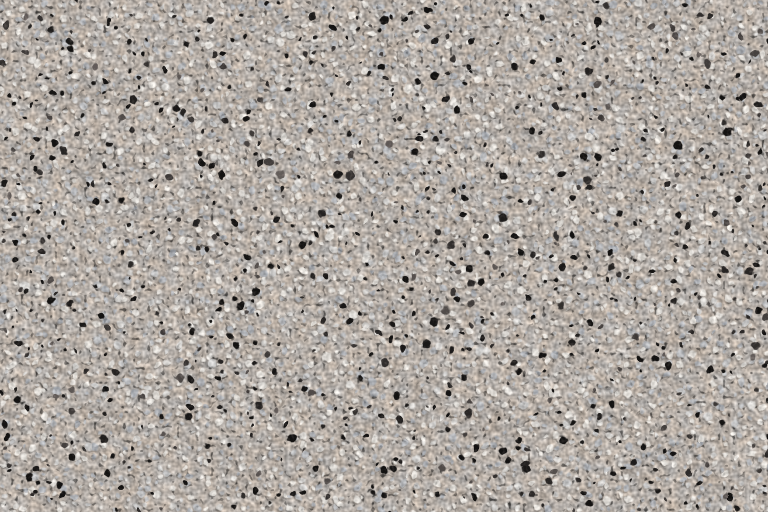
Give the GLSL for this texture, as a Shadertoy shader.

```glsl
// Rough granite-like stone: warm grey matrix with pale quartz and black mica grains.

vec2 hash2(vec2 p) {
    vec3 q = fract(p.xyx * vec3(0.1031, 0.1030, 0.0973));
    q += dot(q, q.yzx + 33.33);
    return fract((q.xx + q.yz) * q.zy);
}

float cornerSlope(vec2 cell, vec2 offset) {
    float angle = 6.2832 * hash2(cell).x;
    return dot(vec2(cos(angle), sin(angle)), offset);
}

// Gradient noise, roughly -0.7 to 0.7
float noise(vec2 p) {
    vec2 i = floor(p), f = p - i;
    vec2 u = f * f * f * (f * (f * 6.0 - 15.0) + 10.0);
    vec2 e = vec2(1.0, 0.0);
    return mix(mix(cornerSlope(i, f), cornerSlope(i + e, f - e), u.x),
               mix(cornerSlope(i + e.yx, f - e.yx), cornerSlope(i + 1.0, f - 1.0), u.x), u.y);
}

// Scattered angular grains: x = signed distance in cells, y = random tone
vec2 grains(vec2 p, float density, float minRadius, float seed) {
    p += 0.16 * vec2(noise(p * 2.3 + seed), noise(p * 2.3 + seed + 31.7));
    vec2 nearest = vec2(1.0, 0.0);
    for (int j = -1; j <= 1; j++) {
        for (int i = -1; i <= 1; i++) {
            vec2 cell = floor(p) + vec2(i, j);
            vec2 place = hash2(cell + seed);
            vec2 kind = hash2(cell + seed + 57.0);
            vec2 shape = hash2(cell + seed + 113.0);
            if (kind.x > density) continue;
            float c = cos(6.2832 * shape.x), s = sin(6.2832 * shape.x);
            vec2 q = abs(mat2(c, s, -s, c) * (p - cell - 0.1 - 0.8 * place));
            q.y *= 1.0 + 0.7 * shape.y;
            float facets = max(max(q.x, q.y), 0.75 * (q.x + q.y));
            float radius = minRadius + 0.26 * kind.y * kind.y;
            float d = mix(length(q), facets, 0.6) - radius;
            if (d < nearest.x) nearest = vec2(d, fract(place.x * 7.0 + shape.y));
        }
    }
    return nearest;
}

float coverage(float d, float blur) {
    return smoothstep(blur, -blur, d);
}

void mainImage(out vec4 fragColor, in vec2 fragCoord) {
    vec2 p = fragCoord / iResolution.y;
    float pixel = 1.0 / iResolution.y;

    // Matrix: crumbly grit lit from the upper right, with small dark pits
    float coarse = noise(p * 72.0);
    float fine = noise(p * 148.0 + 19.0);
    float relief = coarse - noise((p + vec2(0.0025, 0.004)) * 72.0);
    float pits = smoothstep(0.2, 0.52, noise(p * 105.0 + 71.0));
    float grit = 0.10 * coarse + 0.22 * fine + 0.11 * relief;
    float tone = 0.685 + grit + 0.05 * noise(p * 14.0) - 0.30 * pits;
    vec3 warmth = vec3(1.045, 1.0, 0.958);
    warmth += vec3(0.05, 0.0, -0.05) * noise(p * 40.0 + 5.0);
    vec3 color = tone * warmth;

    // Pale quartz, partly bluish, with a thin shadow below each grain
    vec2 quartz = grains(p * 50.0, 0.85, 0.19, 3.0);
    float shade = grains((p + vec2(0.002, 0.003)) * 50.0, 0.85, 0.19, 3.0).x;
    float quartzMask = coverage(quartz.x, 0.05 + 35.0 * pixel);
    color *= 1.0 - 0.17 * coverage(shade, 0.1) * (1.0 - quartzMask);
    vec3 quartzColor = mix(vec3(0.66, 0.68, 0.71), vec3(0.92, 0.91, 0.89),
                           smoothstep(0.05, 0.75, quartz.y));
    color = mix(color, quartzColor + 0.7 * grit - 0.08 * pits, 0.8 * quartzMask);

    // Black and dark grey mica
    vec2 mica = grains(p * 45.0, 0.28, 0.15, 211.0);
    float micaTone = 0.07 + 0.30 * pow(mica.y, 4.0) + 0.16 * max(fine, 0.0);
    vec3 micaColor = micaTone * vec3(1.06, 0.99, 0.96);
    color = mix(color, micaColor, coverage(mica.x, 0.02 + 32.0 * pixel));

    fragColor = vec4(clamp(color, 0.0, 1.0), 1.0);
}
```
